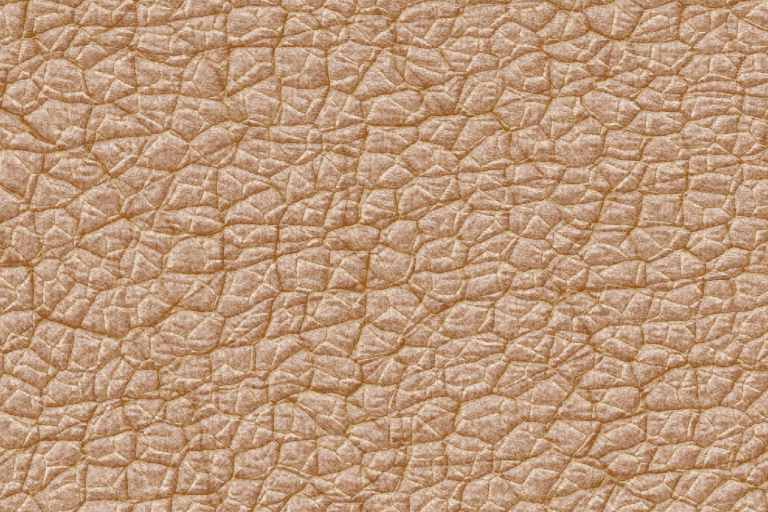
Reproduce this texture procedurally as a WebGL 2 fragment shader.

```glsl
#version 300 es
precision highp float;

uniform vec2 u_resolution;
out vec4 fragColor;

vec2 hash2(vec2 p) {
    return fract(sin(vec2(dot(p, vec2(127.1, 311.7)), dot(p, vec2(269.5, 183.3)))) * 43758.5453);
}

float noise(vec2 p) {
    vec2 i = floor(p), f = fract(p);
    f = f * f * (3.0 - 2.0 * f);
    return mix(mix(hash2(i).x, hash2(i + vec2(1, 0)).x, f.x),
               mix(hash2(i + vec2(0, 1)).x, hash2(i + vec2(1, 1)).x, f.x), f.y);
}

// Gap between the two nearest cell centres: zero along the cell borders
float cellGap(vec2 p) {
    vec2 cell = floor(p), f = fract(p);
    float nearest = 8.0, second = 8.0;
    for (int y = -1; y <= 1; y++) {
        for (int x = -1; x <= 1; x++) {
            vec2 offset = vec2(x, y);
            float d = length(offset + 0.14 + 0.72 * hash2(cell + offset) - f);
            second = min(second, max(nearest, d));
            nearest = min(nearest, d);
        }
    }
    return second - nearest;
}

// x: height of the hide, y: darkness of its creases, z: pale fine ridges
vec3 leather(vec2 p) {
    // Bend the grain so that it fans out across the hide
    p.y += 0.16 * (p.x - 0.75) * (p.y - 0.75) - 0.08 * p.x;
    p += 0.03 * vec2(noise(p * 7.0), noise(p * 7.0 + 31.0));
    p += 0.008 * vec2(noise(p * 34.0 + 5.0), noise(p * 34.0 + 57.0));

    float pebble = cellGap(p * vec2(11.0, 15.0));
    float facet = cellGap(mat2(0.88, 0.48, -0.48, 0.88) * p * vec2(16.0, 20.0) + 40.0);
    float groove = cellGap(p * vec2(2.6, 5.5) + 11.0);
    float depth = 0.3 + 0.7 * noise(p * 9.0 + 80.0);
    float wrinkle = abs(noise(mat2(0.95, 0.3, -0.3, 0.95) * p * vec2(30.0, 62.0)) - 0.5);

    float height = 0.4 * (1.0 - exp(-7.0 * pebble))
                 + 0.24 * (1.0 - exp(-8.0 * facet))
                 + 0.15 * (1.0 - exp(-24.0 * groove))
                 + 0.3 * wrinkle;
    float crease = depth * exp(-13.0 * pebble)
                 + 0.3 * (1.2 - depth) * exp(-15.0 * facet)
                 + 0.8 * exp(-38.0 * groove);
    float ridge = exp(-pow((facet - 0.12) * 11.0, 2.0)) * smoothstep(0.05, 0.2, pebble);
    return vec3(height, min(crease, 1.0), ridge);
}

void main() {
    vec2 p = gl_FragCoord.xy / u_resolution.y;

    // Slope towards a light at the upper left
    vec2 toLight = 0.0025 * normalize(vec2(-0.45, 1.0));
    vec3 surface = leather(p);
    float slope = (leather(p - toLight).x - leather(p + toLight).x) / 0.005;
    slope *= 0.11;
    float shade = slope / sqrt(1.0 + slope * slope);

    // Fine pores and speckle, strongest on the raised parts
    float grain = 0.6 * noise(p * vec2(170.0, 210.0)) + noise(p * vec2(330.0, 345.0) + 17.0) - 0.8;
    float raised = smoothstep(0.25, 0.65, surface.x);

    float tone = 0.53 + 0.25 * shade - 0.4 * surface.y + 0.13 * surface.z;
    tone += grain * mix(0.3, 0.44, raised);

    vec3 color = mix(vec3(0.59, 0.375, 0.2), vec3(0.905, 0.84, 0.79), clamp(tone, -0.08, 1.06));
    // Golden hollows and ridges, rosy tops
    float golden = clamp(1.0 - raised + 0.5 * surface.z, 0.0, 1.0);
    color += mix(vec3(0.0, -0.004, 0.006), vec3(0.012, 0.008, -0.05), golden);
    fragColor = vec4(color, 1.0);
}
```
